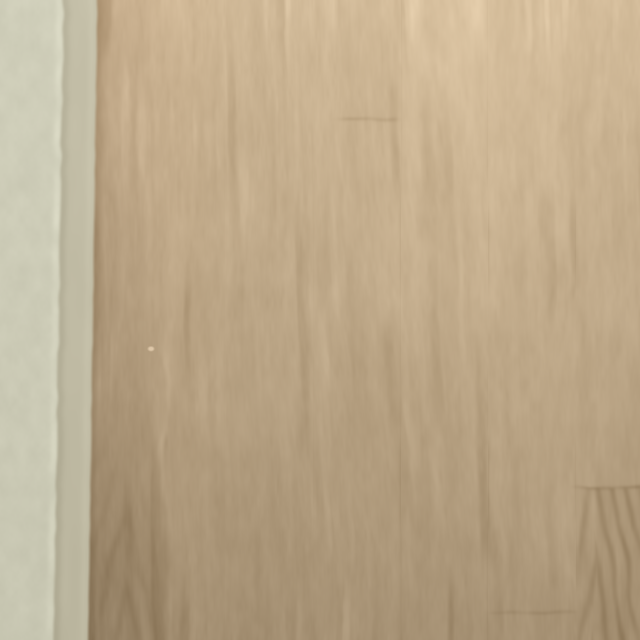
Write a Shadertoy shader that draws this texture.

```glsl
#define WALL_COLOR vec3(0.797, 0.792, 0.711)
#define TRIM_COLOR vec3(0.75, 0.73, 0.64)
#define OAK_LIGHT vec3(0.83, 0.738, 0.605)
#define OAK_DARK vec3(0.63, 0.55, 0.437)
#define PLANK_WIDTH 0.137
#define PLANK_START 0.078
#define GRAIN_LEAN 0.07
#define GRAIN_STRENGTH 0.085
#define STREAK_STRENGTH 0.04
#define SEAM_STRENGTH 0.045

float hash(vec2 p) {
    return fract(sin(dot(p, vec2(127.1, 311.7))) * 43758.545);
}

float noise(vec2 p) {
    vec2 cell = floor(p), f = fract(p);
    f = f * f * (3.0 - 2.0 * f);
    return mix(mix(hash(cell), hash(cell + vec2(1, 0)), f.x),
               mix(hash(cell + vec2(0, 1)), hash(cell + vec2(1, 1)), f.x), f.y);
}

float fbm(vec2 p) {
    float sum = 0.0, weight = 0.5;
    for (int i = 0; i < 4; i++) {
        sum += weight * noise(p);
        p = p * 2.03 + 17.3;
        weight *= 0.5;
    }
    return sum / 0.9375;
}

// Soft line of the given half width around distance zero
float softLine(float d, float halfWidth) {
    return exp(-d * d / (halfWidth * halfWidth));
}

// Faint, broken cross joint between two x limits
float joint(vec2 p, float y, float left, float right) {
    float span = smoothstep(left - 0.015, left + 0.015, p.x)
               * (1.0 - smoothstep(right - 0.012, right + 0.008, p.x));
    float waver = 0.004 * (noise(p * 40.0) - 0.5);
    return span * softLine(p.y - y + waver, 0.0035) * (0.5 + 0.7 * noise(p * 55.0));
}

// Signed brightness of the stretched wood fibres
float woodGrain(vec2 p) {
    float bend = 0.012 * (noise(p * vec2(7.0, 4.0)) - 0.5) + 0.004 * (noise(p * vec2(25.0, 14.0)) - 0.5);
    float lean = GRAIN_LEAN * softLine(p.x - 0.6, 0.2);
    float across = p.x + lean * (p.y - 0.2) * smoothstep(-0.1, 0.3, p.y) + bend;
    float broad = fbm(vec2(across * 22.0, p.y * 2.2)) - 0.5;
    float fine = fbm(vec2(across * 80.0, p.y * 9.0 + 5.0)) - 0.5;
    float pores = noise(vec2(across * 210.0, p.y * 55.0)) - 0.5;
    float mottle = fbm(p * vec2(55.0, 28.0)) - 0.5;

    // Short dark and pale fibres, fading in and out
    float darkField = noise(vec2(across * 70.0, p.y * 4.0 + 3.0));
    float paleField = noise(vec2(across * 80.0 + 50.0, p.y * 5.0));
    float darkPatch = smoothstep(0.4, 0.8, noise(vec2(across * 17.0, p.y * 5.0) + 8.0));
    float palePatch = smoothstep(0.4, 0.8, noise(vec2(across * 19.0, p.y * 6.0) + 31.0));
    float streaks = palePatch * smoothstep(0.5, 0.95, paleField)
                  - 1.1 * darkPatch * smoothstep(0.5, 0.95, darkField);
    return GRAIN_STRENGTH * (0.35 * broad + 0.6 * fine + 0.17 * pores + 0.3 * mottle)
         + STREAK_STRENGTH * streaks;
}

// Arched growth rings around a vertical axis
float growthRings(vec2 p, vec2 top, float spread, float count) {
    vec2 q = p - top;
    q.x += 0.016 * (noise(p * vec2(14.0, 16.0)) - 0.5);
    float rings = abs(q.x) / spread + q.y * 1.3;
    float wave = 0.5 + 0.5 * sin(rings * count);
    return wave * wave * (0.4 + 0.9 * noise(p * vec2(35.0, 15.0)));
}

vec3 floorColor(vec2 p, float edge) {
    float plank = floor((p.x - PLANK_START) / PLANK_WIDTH);
    float seamX = abs(fract((p.x - PLANK_START) / PLANK_WIDTH + 0.5) - 0.5) * PLANK_WIDTH;

    // Light falls off downwards and towards the trim
    float light = 0.06 + 0.87 * p.y + 0.07 * smoothstep(0.3, 1.0, p.x);
    light -= 0.27 * (1.0 - smoothstep(0.0, 0.17, p.x - edge));
    light += 0.10 * softLine(p.x - 0.73, 0.14) * smoothstep(0.1, 0.6, p.y);
    light += 0.10 * (fbm(p * vec2(7.0, 3.0)) - 0.5);
    vec3 color = mix(OAK_DARK, OAK_LIGHT, light);
    color += vec3(0.008, -0.003, -0.006) * smoothstep(0.4, 0.16, p.x) * p.y;

    float shade = 0.008 * (hash(vec2(plank, 2.0)) - 0.5) + woodGrain(p);

    // Darker short plank at the lower right
    float shortPlank = smoothstep(0.898, 0.908, p.x) * (1.0 - smoothstep(0.232, 0.241, p.y));
    shade -= shortPlank * (0.015 + 0.06 * growthRings(p, vec2(0.925, 0.24), 0.13, 32.0));

    // Wavy figure beside the trim
    float figure = softLine(p.x - 0.195, 0.05) * (1.0 - smoothstep(0.08, 0.4, p.y));
    shade -= 0.045 * figure * growthRings(p, vec2(0.195, 0.3), 0.18, 38.0);

    // Broken seams and cross joints
    float seamBreak = smoothstep(0.4, 0.85, noise(vec2(plank * 5.0, p.y * 8.0)));
    float seam = softLine(seamX + 0.002 * noise(p * 30.0), 0.003) * smoothstep(0.4, 0.65, p.x);
    shade -= SEAM_STRENGTH * 0.6 * seam * seamBreak;
    shade -= SEAM_STRENGTH * (joint(p, 0.814, 0.53, 0.622)
           + 1.5 * joint(p, 0.238, 0.902, 1.1) + 0.8 * joint(p, 0.043, 0.77, 0.9));

    // Pale worn line and small chip
    float wornX = 0.259 + 0.005 * sin(p.y * 17.0) + 0.006 * (noise(vec2(2.0, p.y * 30.0)) - 0.5);
    float wornSpan = smoothstep(0.16, 0.25, p.y) * (1.0 - smoothstep(0.4, 0.55, p.y));
    shade += 0.035 * softLine(p.x - wornX, 0.005) * wornSpan * (0.3 + noise(vec2(6.0, p.y * 25.0)));
    float chip = 1.0 - smoothstep(0.002, 0.007, length((p - vec2(0.236, 0.455)) * vec2(1.0, 1.3)));
    return color + shade * vec3(1.0, 1.03, 1.05) + 0.17 * chip;
}

void mainImage(out vec4 fragColor, in vec2 fragCoord) {
    vec2 p = fragCoord / iResolution.xy;
    float soft = max(0.0035, 1.0 / iResolution.x);
    float wobble = 0.003 * (noise(vec2(3.0, p.y * 45.0)) - 0.5);
    float wallEdge = mix(0.084, 0.099, p.y) + wobble;
    float trimEdge = mix(0.138, 0.152, p.y) + 0.4 * wobble;

    // Plaster wall with a pale rim and faint relief
    vec3 wall = WALL_COLOR + 0.03 * (p.y - 0.5);
    wall += 0.04 * (fbm(p * vec2(55.0, 38.0)) - 0.5);
    wall += 0.035 * softLine(p.x - wallEdge + 0.006, 0.006) * (0.4 + noise(vec2(9.0, p.y * 35.0)));

    // Trim, shaded beside the wall and at the floor
    vec3 trim = TRIM_COLOR + 0.04 * (p.y - 0.5) + 0.012 * (noise(p * vec2(60.0, 15.0)) - 0.5);
    trim -= 0.045 * softLine(p.x - wallEdge - 0.004, 0.007);
    trim += 0.02 * softLine(p.x - trimEdge + 0.008, 0.006);

    vec3 color = floorColor(p, trimEdge);
    color -= 0.06 * softLine(p.x - trimEdge - 0.002, 0.009);
    color = mix(trim, color, smoothstep(-soft, soft, p.x - trimEdge));
    color = mix(wall, color, smoothstep(-soft, soft, p.x - wallEdge));
    fragColor = vec4(clamp(color, 0.0, 1.0), 1.0);
}
```
